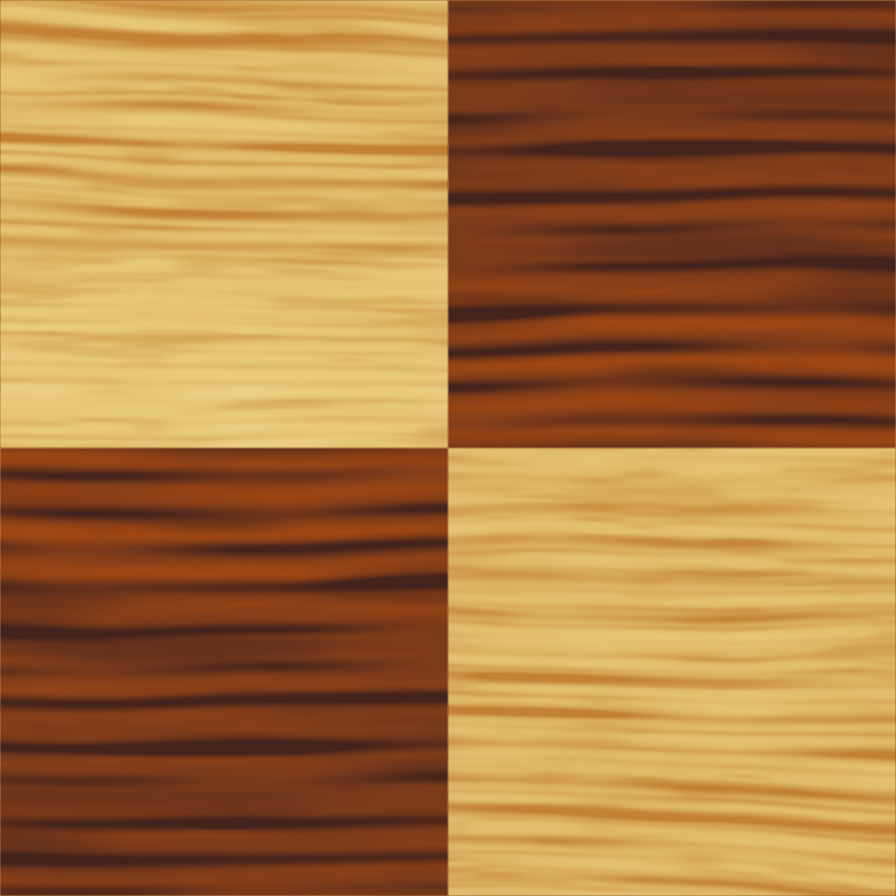
This pattern is drawn by a three.js fragment shader. Its source:

```glsl
#define TILES 2.0
#define EDGE 0.008
#define DARK_ROWS 11.7
#define LIGHT_ROWS 13.0
#define DARK_LINE vec3(0.25, 0.13, 0.11)
#define DARK_BASE vec3(0.45, 0.22, 0.115)
#define DARK_GLOW vec3(0.63, 0.28, 0.075)
#define LIGHT_STREAK vec3(0.75, 0.48, 0.18)
#define LIGHT_BASE vec3(0.85, 0.69, 0.36)
#define LIGHT_PALE vec3(0.92, 0.81, 0.51)

varying vec2 vUv;

const float PI = 3.14159;

float hash(vec2 p) {
  return fract(sin(dot(p, vec2(127.1, 311.7))) * 43758.5453);
}

float noise(vec2 p) {
  vec2 i = floor(p);
  vec2 f = fract(p);
  f = f * f * (3.0 - 2.0 * f);
  return mix(mix(hash(i), hash(i + vec2(1.0, 0.0)), f.x),
             mix(hash(i + vec2(0.0, 1.0)), hash(i + 1.0), f.x), f.y);
}

// Jittered horizontal streaks that fade in and out along their length
float streaks(vec2 p, float rows, float width, float seed) {
  float y = p.y * rows;
  float row = floor(y + 0.5);
  float center = row + 0.24 * (hash(vec2(row, seed)) - 0.5);
  float offset = (y - center) / width;
  float ink = noise(vec2(p.x * 2.5 + seed, row * 7.0));
  return exp(-offset * offset) * ink;
}

// Fibres stretched along the grain, in two sizes
float fibres(vec2 p, float seed) {
  return 0.6 * noise(vec2(p.x * 3.0 + seed, p.y * 32.0))
       + 0.4 * noise(vec2(p.x * 9.0 - seed, p.y * 75.0));
}

// Red-brown wood: dark lines, with brighter bands between them low down
vec3 darkWood(vec2 p) {
  p.y += 0.022 * (noise(p * vec2(2.5, 4.0)) - 0.5);
  float fine = fibres(p, 3.0);
  float broad = noise(vec2(p.x * 1.5, p.y * 13.0 + 4.0));
  float between = 0.5 - 0.5 * cos(2.0 * PI * p.y * DARK_ROWS);
  float low = smoothstep(0.58, 0.72, p.y);
  float glow = mix(0.55 * broad, 0.35 + 0.65 * between, 0.75 * low);
  vec3 color = mix(DARK_BASE, DARK_GLOW, clamp(glow + 0.5 * (fine - 0.4), 0.0, 1.0));
  float shade = 0.35 * smoothstep(0.5, 0.9, noise(vec2(p.x * 2.0, p.y * 18.0)));
  float line = streaks(p, DARK_ROWS, 0.18, 5.0);
  return mix(color, DARK_LINE, clamp(shade + 1.35 * line, 0.0, 0.95));
}

// Honey wood: slanted streaks above, pale close grain below
vec3 lightWood(vec2 p, float warm) {
  float seed = 11.0 + 17.0 * warm;
  p.y -= 0.045 * p.x * (1.0 - p.y);
  p.y += 0.025 * (noise(p * vec2(2.5, 5.0) + seed) - 0.5);
  float fine = fibres(p, seed);
  float pale = smoothstep(0.42, 0.6, p.y) * (1.0 - 0.6 * warm);
  float broad = noise(vec2(p.x * 2.0 + seed, p.y * 8.0));
  float tone = 0.15 + 0.55 * fine + 0.25 * broad + 0.2 * pale - 0.12 * warm;
  vec3 color = mix(LIGHT_BASE, LIGHT_PALE, clamp(tone, 0.0, 1.0));
  float fade = 1.0 - smoothstep(0.45 + 0.2 * warm, 0.6 + 0.35 * warm, p.y);
  float line = streaks(p, LIGHT_ROWS, 0.17, seed);
  float thin = streaks(p + 0.019, 2.1 * LIGHT_ROWS, 0.2, seed + 8.0);
  float ink = line * mix(0.12, 1.15, fade) + thin * mix(0.28, 0.45, fade);
  float grain = 0.22 * smoothstep(0.5, 0.15, fine);
  return mix(color, LIGHT_STREAK, clamp(ink + grain, 0.0, 0.9));
}

void main() {
  vec2 grid = vUv * TILES;
  vec2 local = fract(grid);

  // Alternate rows are turned half around; y then runs down each tile
  float turned = 1.0 - mod(floor(grid.y), 2.0);
  vec2 p = mix(local, 1.0 - local, turned);
  p.y = 1.0 - p.y;

  // Checkerboard with softened joints
  vec2 side = clamp(sin(PI * grid) / EDGE, -1.0, 1.0);
  float dark = 0.5 + 0.5 * side.x * side.y;

  gl_FragColor = vec4(mix(lightWood(p, turned), darkWood(p), dark), 1.0);
}
```
